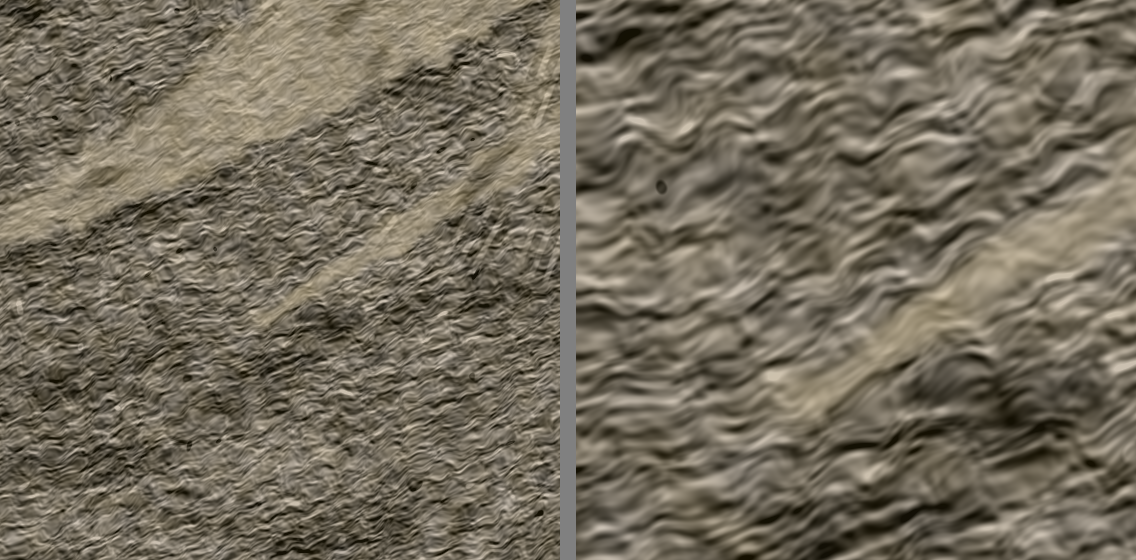
Left, the full canvas; right, a detail of the centre.
Write a Shadertoy shader that draws this texture.

```glsl
const vec3 DARK_SOIL = vec3(0.15, 0.13, 0.07);
const vec3 PALE_SOIL = vec3(0.67, 0.63, 0.56);
const vec3 WARM_TINT = vec3(0.012, 0.004, -0.022);
const float ROUGH_TONE = 0.455;      // tone is the red level of the soil
const float TRACK_TONE = 0.60;
const float RIDGE_DEPTH = 0.17;
const float GRAIN_ANGLE = 0.43;
const float GRAIN_BODY = 0.42;
const float GRAIN_RELIEF = 0.62;
const vec2 LIGHT_STEP = vec2(0.0015, 0.0048);
const float RIB_PERIOD = 0.027;
const float FURROW_PERIOD = 0.021;
const float PEBBLE_CELLS = 17.0;

// Dark ridges of turned soil: start xy, end xy
const int RIDGE_COUNT = 9;
const vec4 RIDGES[RIDGE_COUNT] = vec4[RIDGE_COUNT](
    vec4(0.00, 0.29, 0.32, 0.38), vec4(0.40, 0.29, 0.55, 0.38),
    vec4(0.56, 0.41, 0.97, 0.49), vec4(0.02, 0.54, 0.40, 0.68),
    vec4(0.56, 0.81, 0.97, 0.97), vec4(0.00, 0.72, 0.13, 0.76),
    vec4(0.02, 0.14, 0.30, 0.21), vec4(0.52, 0.03, 0.85, 0.08),
    vec4(-0.02, 0.985, 0.06, 0.985));

// Tyre treads: centre xy, direction angle, half width
const int TREAD_COUNT = 5;
const vec4 TREADS[TREAD_COUNT] = vec4[TREAD_COUNT](
    vec4(0.67, 0.64, 0.88, 0.070), vec4(0.85, 0.57, 1.06, 0.046),
    vec4(0.98, 0.57, 1.20, 0.045), vec4(0.965, 0.85, 1.20, 0.036),
    vec4(0.44, 0.95, 0.72, 0.040));

vec2 hash2(vec2 p) {
    vec3 q = fract(p.xyx * vec3(0.1031, 0.1030, 0.0973));
    q += dot(q, q.yzx + 33.33);
    return fract((q.xx + q.yz) * q.zy);
}

float corner(vec2 cell, vec2 offset) {
    return dot(hash2(cell) * 2.0 - 1.0, offset);
}

float noise(vec2 p) {
    vec2 i = floor(p), f = p - i;
    vec2 u = f * f * f * (f * (f * 6.0 - 15.0) + 10.0);
    vec2 e = vec2(1.0, 0.0);
    return mix(mix(corner(i, f), corner(i + e, f - e), u.x),
               mix(corner(i + e.yx, f - e.yx), corner(i + 1.0, f - 1.0), u.x), u.y);
}

vec2 rotate(vec2 p, float a) {
    float c = cos(a), s = sin(a);
    return vec2(c * p.x + s * p.y, c * p.y - s * p.x);
}

float segmentDistance(vec2 p, vec2 a, vec2 b) {
    vec2 d = b - a;
    return length(p - a - d * clamp(dot(p - a, d) / dot(d, d), 0.0, 1.0));
}

// Clods drawn out along the slope
float grainHeight(vec2 p) {
    vec2 q = rotate(p, GRAIN_ANGLE);
    q += 0.030 * vec2(noise(p * 5.0), noise(p * 5.0 + 40.0));
    q += 0.012 * vec2(noise(p * 32.0 + 9.0), noise(p * 32.0 + 70.0));
    return 0.55 * noise(q * vec2(24.0, 62.0))
         + 0.42 * noise(q * vec2(50.0, 115.0) + 17.0)
         + 0.26 * noise(q * vec2(95.0, 200.0) + 53.0);
}

// Smooth packed lanes, 0 to 1
float packedTrack(vec2 p) {
    float x = p.x;
    float low = 0.555 + 0.30 * x + 0.17 * x * x;
    float high = 0.63 + 0.50 * x + 0.70 * x * x;
    float lane = smoothstep(-0.012, 0.018, p.y - low) * smoothstep(-0.035, 0.04, high - p.y);
    float along = x - 0.45;
    float middle = 0.42 + 0.60 * along + 0.10 * along * along;
    float width = 0.018 + 0.045 * max(along, 0.0);
    float branch = smoothstep(width + 0.014, width - 0.014, abs(p.y - middle))
                 * smoothstep(-0.08, 0.08, along);
    float climb = smoothstep(0.055, 0.015, segmentDistance(p, vec2(0.93, 0.74), vec2(1.0, 0.97)));
    return max(lane, max(branch, 0.8 * climb));
}

float ridgeShade(vec2 p) {
    float shade = 0.0;
    for (int i = 0; i < RIDGE_COUNT; i++) {
        float d = segmentDistance(p, RIDGES[i].xy, RIDGES[i].zw) / 0.035;
        shade = max(shade, exp(-d * d));
    }
    return shade * clamp(0.7 + 1.5 * noise(p * vec2(13.0, 22.0)), 0.0, 1.2);
}

float treadRelief(vec2 p) {
    float relief = 0.0;
    for (int i = 0; i < TREAD_COUNT; i++) {
        vec2 q = rotate(p - TREADS[i].xy, TREADS[i].z);
        float w = TREADS[i].w;
        float mask = smoothstep(w, w - 0.012, abs(q.y)) * smoothstep(0.085, 0.055, abs(q.x));
        float rib = sin(6.2832 * q.y / RIB_PERIOD);
        float lug = sin(6.2832 * q.x / 0.013) * smoothstep(0.2, -0.6, rib);
        float wear = clamp(0.65 + 2.0 * noise(p * 22.0 + 5.0), 0.0, 1.0);
        relief += mask * wear * (smoothstep(-0.2, 0.8, rib) - 0.45 + 0.18 * lug);
    }
    return relief;
}

// Curved furrows in the upper right
float furrowRelief(vec2 p) {
    float bend = p.y + 1.3 * pow(p.x - 0.70, 2.0) + 0.012 * noise(p * 14.0);
    float mask = smoothstep(1.0, 0.5, length((p - vec2(0.80, 0.85)) / vec2(0.16, 0.10)));
    return mask * sin(6.2832 * bend / FURROW_PERIOD);
}

// Sparse pale stones and dark clods
float pebbleTone(vec2 p) {
    vec2 cell = floor(p * PEBBLE_CELLS);
    vec2 r = hash2(cell + 11.0);
    vec2 q = rotate(fract(p * PEBBLE_CELLS) - 0.3 - 0.4 * hash2(cell + 90.0), 0.7);
    float size = 0.09 + 0.10 * r.y;
    float blob = smoothstep(size, size * 0.5, length(q * vec2(0.8, 1.3)));
    return blob * (0.22 * step(0.94, r.x) - 0.24 * step(r.x, 0.09));
}

void mainImage(out vec4 fragColor, in vec2 fragCoord) {
    vec2 p = fragCoord / iResolution.y;
    vec2 ragged = p + 0.035 * vec2(noise(p * 17.0), noise(p * 17.0 + 31.0));
    float track = packedTrack(ragged);
    float rough = 1.0 - track;

    // Grain body plus light from above
    float height = grainHeight(p);
    float grain = GRAIN_BODY * height + GRAIN_RELIEF * (height - grainHeight(p + LIGHT_STEP));
    float patches = 0.13 * noise(p * vec2(5.0, 9.0) + 3.0) + 0.10 * noise(p * 19.0);

    // Streaks and worn ruts along the lanes
    vec2 lane = rotate(p, 0.66);
    float streak = noise(lane * vec2(9.0, 95.0)) + 0.6 * noise(lane * vec2(22.0, 190.0));
    float rut = smoothstep(0.12, 0.42, noise(lane * vec2(6.0, 24.0) + 8.0));

    float tone = mix(ROUGH_TONE, TRACK_TONE, track) + patches * (0.4 + 0.6 * rough);
    tone += grain * mix(1.0, 0.48, track);
    tone += track * (0.10 * streak - 0.17 * rut);
    tone -= RIDGE_DEPTH * ridgeShade(ragged) * rough;
    tone += 0.20 * treadRelief(p + 0.004 * noise(p * 40.0)) + 0.085 * furrowRelief(p) * rough;
    tone += pebbleTone(ragged) * rough;
    tone = clamp(tone, 0.08, 0.80);

    vec3 soil = mix(DARK_SOIL, PALE_SOIL, (tone - DARK_SOIL.r) / (PALE_SOIL.r - DARK_SOIL.r));
    soil += WARM_TINT * (track - 0.3 + 1.2 * noise(p * 24.0 + 60.0));
    fragColor = vec4(clamp(soil, 0.0, 1.0), 1.0);
}
```
